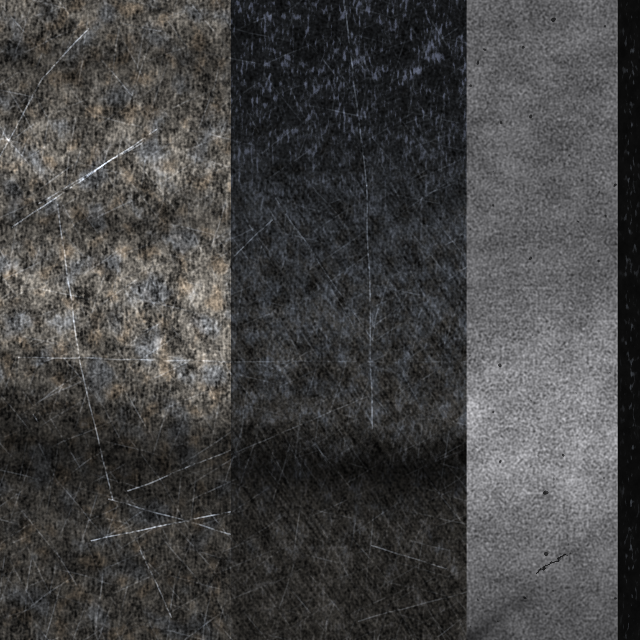
A WebGL 1 fragment shader for this texture:

```glsl
precision highp float;
// Four upright panels: worn warm metal, dark scratched steel, grey concrete, black edge strip.

uniform vec2 u_resolution;

const float STEEL_X = 0.361;
const float CONCRETE_X = 0.729;
const float STRIP_X = 0.965;
const float SCRATCH_WIDTH = 0.0004;
const int HAIR_LAYERS = 7;
const vec2 HAIR_CELLS = vec2(6.0, 25.0);
const vec3 WARM = vec3(1.04, 1.0, 0.94);
const vec3 COOL = vec3(0.95, 1.0, 1.07);
const vec3 RUST = vec3(1.09, 0.99, 0.87);
const vec3 CONCRETE = vec3(0.99, 0.99, 1.01);
const vec3 GLINT = vec3(0.27, 0.29, 0.32);

vec2 hash2(vec2 p) {
  vec3 q = fract(p.xyx * vec3(0.1031, 0.1030, 0.0973));
  q += dot(q, q.yzx + 33.33);
  return fract((q.xx + q.yz) * q.zy);
}

// Gradient noise, roughly -1 to 1
float corner(vec2 cell, vec2 f) {
  return dot(hash2(cell) * 2.0 - 1.0, f);
}

float noise(vec2 p) {
  vec2 i = floor(p), f = p - i, u = f * f * (3.0 - 2.0 * f);
  vec2 e = vec2(1.0, 0.0);
  return 1.5 * mix(mix(corner(i, f), corner(i + e, f - e), u.x),
                   mix(corner(i + e.yx, f - e.yx), corner(i + 1.0, f - 1.0), u.x), u.y);
}

float fbm(vec2 p) {
  float sum = 0.0, amp = 0.6;
  for (int i = 0; i < 5; i++) {
    sum += amp * noise(p);
    p = mat2(1.6, 1.2, -1.2, 1.6) * p + 17.3;
    amp *= 0.72;
  }
  return sum;
}

float bump(float x, float centre, float width) {
  float d = (x - centre) / width;
  return exp(-d * d);
}

float edge(float x, float at) {
  float px = 0.5 / u_resolution.x;
  return smoothstep(at - px, at + px, x);
}

float stroke(float d) {
  return 1.0 - smoothstep(SCRATCH_WIDTH, SCRATCH_WIDTH + 1.1 / u_resolution.y, d);
}

// Segment from s.xy to s.zw
float scratch(vec2 p, vec4 s) {
  vec2 ab = s.zw - s.xy, ap = p - s.xy;
  return stroke(length(ap - ab * clamp(dot(ap, ab) / dot(ab, ab), 0.0, 1.0)));
}

// Faint hairlines: one per long cell, each layer turned to its own angle
float hairlines(vec2 p) {
  float sum = 0.0;
  for (int i = 0; i < HAIR_LAYERS; i++) {
    float layer = float(i), a = 0.35 + layer * 0.83;
    vec2 q = mat2(cos(a), -sin(a), sin(a), cos(a)) * p * HAIR_CELLS + layer * 19.0;
    vec2 cell = floor(q), f = q - cell, r = hash2(cell + 40.0);
    float d = abs(f.y - mix(0.25, 0.75, r.x) - (r.y - 0.5) * 0.8 * (f.x - 0.5)) / HAIR_CELLS.y;
    sum += stroke(d) * smoothstep(0.0, 0.3, f.x) * (1.0 - smoothstep(0.3, 1.0, f.x)) * r.y;
  }
  return sum;
}

float warmScratches(vec2 p) {
  float s = scratch(p, vec4(0.02, 0.646, 0.243, 0.796)) * 1.4;
  s += scratch(p, vec4(0.06, 0.682, 0.222, 0.777));
  s += scratch(p, vec4(0.0, 0.753, 0.065, 0.876)) + scratch(p, vec4(0.065, 0.876, 0.137, 0.955));
  s += scratch(p, vec4(0.09, 0.68, 0.125, 0.43)) + scratch(p, vec4(0.125, 0.43, 0.176, 0.22));
  s += scratch(p, vec4(0.22, 0.14, 0.267, 0.035));
  s += scratch(p, vec4(0.143, 0.156, 0.361, 0.2)) * 1.4;
  s += scratch(p, vec4(0.17, 0.22, 0.361, 0.165)) + scratch(p, vec4(0.2, 0.232, 0.361, 0.297));
  s += 0.7 * scratch(p, vec4(0.03, 0.442, 0.361, 0.435));
  return s + 1.4 * scratch(p, vec4(0.052, 0.353, 0.059, 0.342));
}

float steelScratches(vec2 p) {
  float s = scratch(p, vec4(0.538, 1.0, 0.573, 0.71)) + scratch(p, vec4(0.573, 0.71, 0.582, 0.33));
  s += 0.6 * scratch(p, vec4(0.43, 0.69, 0.585, 0.465)) + 0.5 * scratch(p, vec4(0.361, 0.435, 0.729, 0.435));
  s += 0.6 * scratch(p, vec4(0.361, 0.29, 0.575, 0.38)) + scratch(p, vec4(0.58, 0.147, 0.697, 0.112));
  return s + 0.6 * scratch(p, vec4(0.56, 0.03, 0.729, 0.075)) + scratch(p, vec4(0.365, 0.6, 0.425, 0.655));
}

void main() {
  vec2 p = gl_FragCoord.xy / u_resolution;
  float broad = fbm(p * 7.0), mottle = fbm(p * vec2(42.0, 32.0) + 9.0);
  float patches = smoothstep(-0.35, 0.4, fbm(p * vec2(17.0, 21.0) + 50.0)) - 0.5;
  float streak = noise(p * vec2(250.0, 95.0)) + 0.5 * noise(p * vec2(130.0, 40.0) + 31.0);
  float hatch = noise(vec2(dot(p, vec2(0.82, 0.57)) * 240.0, dot(p, vec2(-0.57, 0.82)) * 14.0));
  float grain = noise(p * 250.0) + 0.8 * noise(p * 190.0 + 5.0);
  float wear = smoothstep(-0.8, 0.5, noise(p * 45.0) + 0.4 * grain);
  vec2 bent = p + 0.002 * vec2(noise(p * 18.0), noise(p * 18.0 + 70.0));
  float hair = hairlines(bent);

  // Worn warm metal: pale middle, dark lower left
  float lum = 0.2 + 0.12 * smoothstep(0.3, 0.55, p.y) + 0.09 * bump(p.y, 0.53, 0.09);
  lum += 0.05 * bump(p.y, 0.74, 0.06) - 0.07 * bump(p.y, 0.655, 0.03) - 0.08 * bump(p.y, 0.9, 0.05);
  lum += 0.14 * bump(p.y, 0.4, 0.09) * smoothstep(0.08, 0.33, p.x) - 0.08 * bump(p.y, 0.29, 0.07);
  lum *= max(0.25, 1.0 + 0.2 * broad + 0.45 * patches + 0.6 * mottle + 0.45 * streak + 0.4 * grain);
  vec3 metal = lum * mix(WARM, RUST, smoothstep(0.0, 0.6, noise(p * 37.0) + 0.5 * mottle));
  metal = mix(metal, lum * COOL, 0.6 * smoothstep(0.0, 0.6, noise(p * 23.0) + 0.5 * mottle));
  metal += GLINT * wear * (warmScratches(bent) + 0.5 * hair);

  // Dark steel: cold flecks above, slanted hatching in the middle, black band below
  float upper = smoothstep(0.62, 0.9, p.y);
  lum = 0.15 + 0.045 * bump(p.y, 0.47, 0.17) - 0.05 * upper;
  lum -= 0.085 * bump(p.y + 0.03 * mottle, 0.27, 0.04);
  lum *= max(0.25, 1.0 + 0.15 * broad + 0.3 * patches + 0.5 * mottle + 0.3 * streak + 0.4 * grain + 0.4 * hatch * (1.0 - upper));
  vec3 steel = lum * mix(WARM, COOL, smoothstep(0.1, 0.8, p.y + 0.5 * mottle));
  steel += vec3(0.14, 0.15, 0.19) * smoothstep(0.0, 1.0, streak + 0.8 * mottle + 0.4 * patches) * (0.2 + upper);
  steel += GLINT * 0.7 * wear * (steelScratches(bent) + 0.5 * hair);

  // Concrete: sandy grain, soft stains, pits and a short crack
  lum = 0.38 + 0.18 * bump(p.y, 0.33, 0.18) - 0.03 * bump(p.y, 0.61, 0.06) - 0.07 * bump(p.y, 0.0, 0.13);
  lum *= 1.0 + 0.12 * broad + 0.14 * patches + 0.15 * fbm(p * vec2(13.0, 28.0)) + 0.32 * grain;
  lum *= 1.0 - 0.6 * smoothstep(0.65, 0.8, noise(p * 85.0 + 21.0));
  vec2 ragged = p + 0.012 * vec2(mottle, noise(p * 40.0));
  lum *= 1.0 - 0.7 * scratch(ragged, vec4(0.842, 0.1, 0.886, 0.138));
  lum *= 1.0 - 0.4 * bump(dot(ragged - vec2(0.77, 0.03), vec2(-0.62, 0.78)), 0.0, 0.014) * bump(p.y, 0.0, 0.06);
  vec3 concrete = lum * CONCRETE + 0.12 * bump(p.x, STRIP_X, 0.0015);

  // Black strip with cold flecks
  float fleck = smoothstep(0.2, 0.9, streak + 0.6 * mottle) * bump(p.x, 0.985, 0.012);
  vec3 strip = 0.045 * (1.0 + 0.5 * mottle) + GLINT * 0.6 * fleck;

  vec3 color = mix(metal, steel, edge(p.x, STEEL_X));
  color = mix(color, concrete, edge(p.x, CONCRETE_X));
  color = mix(color, strip, edge(p.x, STRIP_X));
  gl_FragColor = vec4(clamp(color, 0.0, 1.0), 1.0);
}
```
